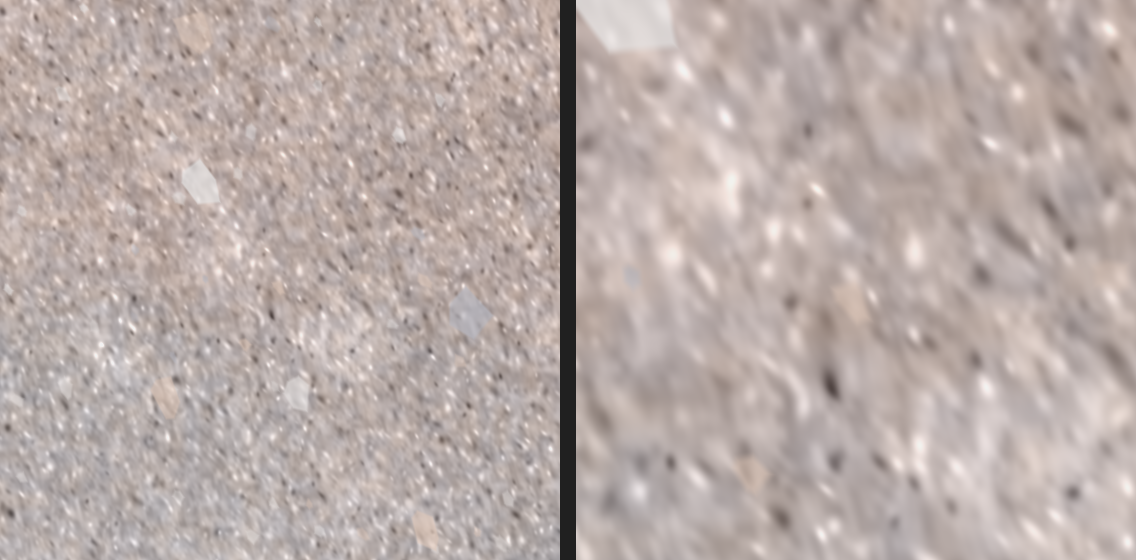
Left: the whole. Right: its middle third, enlarged.
A WebGL 2 fragment shader for this texture:

```glsl
#version 300 es
precision highp float;
// Weathered concrete: a pinkish grey ground with broad warm and cool stains,
// fine slanted grain, soft light and dark specks, and a few angular pebbles.
// Grain is value noise; specks and pebbles are scattered over jittered cells.

uniform vec2 u_resolution;
out vec4 fragColor;

const vec3 GROUND = vec3(0.712, 0.668, 0.660);
const vec3 WARM_STAIN = vec3(0.012, -0.014, -0.030);
const vec3 COOL_STAIN = vec3(-0.012, 0.006, 0.012);
const vec3 WHITE_STONE = vec3(0.865, 0.845, 0.840);
const vec3 PEACH_STONE = vec3(0.850, 0.765, 0.715);
const vec3 BLUE_STONE = vec3(0.715, 0.705, 0.730);
const float SLANT = 0.28;            // sideways lean of the grain
const vec2 GRAIN_FREQ = vec2(88.0, 58.0);
const float GRAIN_CONTRAST = 0.24;
const float LIGHT_CELLS = 48.0;
const float DARK_CELLS = 43.0;
const float LIGHT_GAIN = 0.19;
const float DARK_GAIN = 0.20;
const float STONE_EDGE = 0.0035;     // softness of pebble outlines

float hash(vec2 p) {
    vec3 q = fract(vec3(p.xyx) * 0.1031);
    q += dot(q, q.yzx + 33.33);
    return fract((q.x + q.y) * q.z);
}

vec2 hash2(vec2 p) {
    return vec2(hash(p + 17.3), hash(p + 71.9));
}

float noise(vec2 p) {
    vec2 i = floor(p), f = fract(p);
    f = f * f * (3.0 - 2.0 * f);
    float low = mix(hash(i), hash(i + vec2(1, 0)), f.x);
    float high = mix(hash(i + vec2(0, 1)), hash(i + vec2(1, 1)), f.x);
    return mix(low, high, f.y);
}

float fbm(vec2 p) {
    float sum = 0.0, gain = 0.53;
    for (int i = 0; i < 4; i++) {
        sum += gain * noise(p);
        p = mat2(1.6, 1.2, -1.2, 1.6) * p + 5.7;
        gain *= 0.5;
    }
    return sum;
}

// Soft elongated spots, one per occupied cell, with varied size and tilt.
float specks(vec2 p, float share, float seed) {
    vec2 cell = floor(p);
    float sum = 0.0;
    for (int y = -1; y <= 1; y++)
    for (int x = -1; x <= 1; x++) {
        vec2 id = cell + vec2(x, y);
        vec2 key = id + seed;
        if (hash(key) > share) continue;
        vec2 d = p - id - hash2(key);
        float angle = (hash(key + 3.1) - 0.5) * 1.3;
        d = mat2(cos(angle), sin(angle), -sin(angle), cos(angle)) * d;
        vec2 radius = vec2(0.21, 0.33) * mix(0.65, 1.3, hash(key + 9.7));
        d /= radius;
        float strength = hash(key + 5.3);
        sum += exp(-dot(d, d)) * mix(0.35, 1.25, strength * strength);
    }
    return sum;
}

// Signed distance to an irregular convex polygon of unit size.
float stoneShape(vec2 d, vec2 key) {
    float turn = 6.2832 * hash(key + 2.7), dist = -1.0;
    for (int i = 0; i < 6; i++) {
        float k = float(i);
        float angle = turn + (k + 0.6 * hash(key + k * 1.7)) * 1.0472;
        float reach = mix(0.6, 1.0, hash(key + k * 2.3 + 40.0));
        dist = max(dist, dot(d, vec2(cos(angle), sin(angle))) - reach);
    }
    return dist;
}

// Pebble layer: colour in rgb, coverage in a.
vec4 stones(vec2 uv, float cells, float share, vec2 sizes, float seed) {
    vec2 p = uv * cells, cell = floor(p);
    vec4 layer = vec4(0.0);
    for (int y = -1; y <= 1; y++)
    for (int x = -1; x <= 1; x++) {
        vec2 id = cell + vec2(x, y), key = id + seed;
        if (hash(key) > share) continue;
        vec2 d = (p - id - mix(vec2(0.2), vec2(0.8), hash2(key))) / cells;
        d.x = (d.x + SLANT * d.y) * mix(1.0, 1.5, hash(key + 6.1));
        float size = mix(sizes.x, sizes.y, hash(key + 8.3));
        float dist = stoneShape(d / size, key) * size;
        float cover = 1.0 - smoothstep(-STONE_EDGE, STONE_EDGE, dist);
        cover *= mix(0.55, 0.95, hash(key + 4.9));
        float kind = hash(key + 12.7);
        vec3 tone = kind < 0.55 ? WHITE_STONE : kind < 0.8 ? PEACH_STONE : BLUE_STONE;
        if (cover > layer.a) layer = vec4(tone, cover);
    }
    return layer;
}

void main() {
    vec2 uv = gl_FragCoord.xy / min(u_resolution.x, u_resolution.y);
    vec2 warp = vec2(noise(uv * 30.0), noise(uv * 30.0 + 50.0)) * 0.006;
    vec2 slanted = uv + vec2(SLANT * uv.y, 0.0) + warp;

    // Broad stains, warmer towards the top, and pale dusty patches
    float stain = fbm(uv * 3.0 + 2.0);
    float warmth = smoothstep(0.25, 0.85, 0.55 * uv.y + 0.55 * stain);
    vec3 color = GROUND + mix(COOL_STAIN, WARM_STAIN, warmth);
    color += 0.07 * (fbm(uv * 9.0 + 31.0) - 0.5);
    color += 0.07 * smoothstep(0.56, 0.8, fbm(uv * 5.0 + 63.0));

    // Pebbles lie under the fine grain
    vec4 small = stones(uv, 15.0, 0.20, vec2(0.008, 0.017), 140.0);
    vec4 large = stones(uv, 5.0, 0.24, vec2(0.026, 0.050), 310.0);
    color = mix(color, small.rgb, small.a * 0.85);
    color = mix(color, large.rgb, large.a);
    float exposed = 1.0 - 0.75 * max(large.a, 0.7 * small.a);

    // Fine grain and specks, with slight hue shifts between grains
    float grain = 0.6 * noise(slanted * GRAIN_FREQ) + 0.4 * noise(slanted * GRAIN_FREQ * 1.8 + 20.0);
    float patchiness = mix(0.7, 1.3, noise(uv * 6.0 + 90.0));
    float light = specks(slanted * LIGHT_CELLS, 0.6, 200.0);
    float dark = specks(slanted * DARK_CELLS, 0.42, 420.0);
    float relief = GRAIN_CONTRAST * (grain - 0.5);
    relief += patchiness * (LIGHT_GAIN * light - DARK_GAIN * dark);
    color += exposed * relief;
    float hue = noise(uv * 38.0 + 120.0) - 0.5;
    color += exposed * hue * vec3(0.028, 0.0, -0.034);

    fragColor = vec4(clamp(color, 0.0, 0.95), 1.0);
}
```
